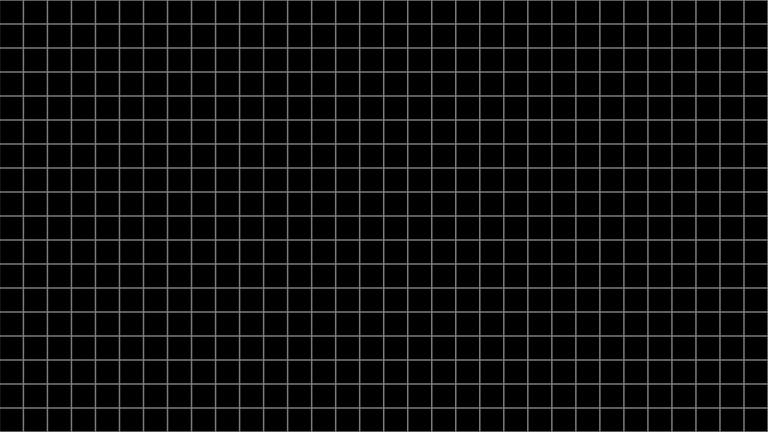
This pattern is drawn by a Shadertoy shader. Its source:

```glsl
// A thin grey square grid on black, 32 cells across and 18 down.
// Each axis measures its distance to the nearest line and takes the exact
// overlap of pixel and line, so thin lines stay even at any canvas size.

const vec2 CELLS = vec2(32.0, 18.0);
const float LINE_WIDTH = 1.0 / 288.0;   // in canvas heights
const float LEFT_SHIFT = -0.4;          // first column offset, in line widths
const vec3 BACKGROUND = vec3(0.0);
const vec3 LINE_COLOUR = vec3(0.485);

// Signed distance to the nearest line of a repeat starting at origin.
float repeatDistance(float position, float origin, float pitch) {
    return (fract((position - origin) / pitch + 0.5) - 0.5) * pitch;
}

// Share of a pixel-wide box, centred at the given distance, inside the line.
float lineCoverage(float distanceToLine, float width, float pixel) {
    float high = min(distanceToLine + 0.5 * pixel, 0.5 * width);
    float low = max(distanceToLine - 0.5 * pixel, -0.5 * width);
    return clamp((high - low) / pixel, 0.0, 1.0);
}

// Coverage of both line families, joined as a union.
float gridCoverage(vec2 position, vec2 origin, vec2 pitch, float width, float pixel) {
    float column = lineCoverage(repeatDistance(position.x, origin.x, pitch.x), width, pixel);
    float row = lineCoverage(repeatDistance(position.y, origin.y, pitch.y), width, pixel);
    return 1.0 - (1.0 - column) * (1.0 - row);
}

void mainImage(out vec4 fragColor, in vec2 fragCoord) {
    float pixel = 1.0 / iResolution.y;
    vec2 position = fragCoord * pixel;
    vec2 canvas = iResolution.xy * pixel;

    // Columns start slightly left of the canvas and end on its right edge.
    vec2 origin = vec2(LEFT_SHIFT * LINE_WIDTH, 0.0);
    vec2 pitch = (canvas - origin) / CELLS;

    float grid = gridCoverage(position, origin, pitch, LINE_WIDTH, pixel);
    fragColor = vec4(mix(BACKGROUND, LINE_COLOUR, grid), 1.0);
}
```
